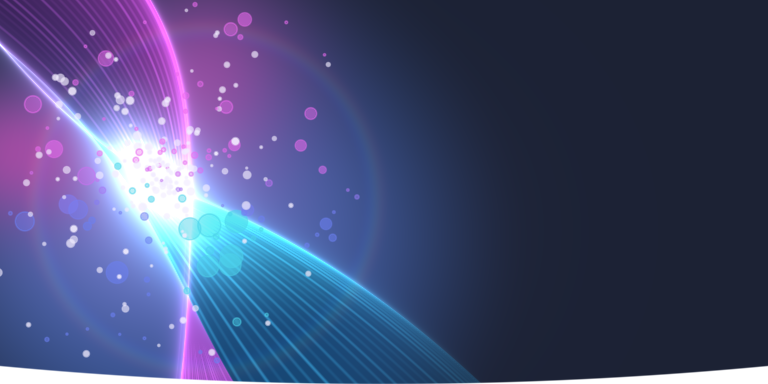
Write a Shadertoy shader that draws this background.

```glsl
// Glowing violet and cyan ribbons crossing in a burst of bokeh, on a navy backdrop with a curved white foot.

#define NAVY vec3(0.108, 0.132, 0.205)
#define BLUE vec3(0.16, 0.28, 0.49)
#define PERIWINKLE vec3(0.43, 0.47, 0.79)
#define MAGENTA vec3(0.66, 0.29, 0.64)
#define PINK vec3(0.92, 0.42, 0.94)
#define CYAN vec3(0.30, 0.83, 0.92)
#define CORE vec2(0.40, 0.52)
#define SMALL_DOTS 250
#define LARGE_DOTS 22
#define RING_RADIUS 0.443

vec3 hash3(float n) {
    vec3 p = fract(vec3(n) * vec3(0.1031, 0.1030, 0.0973));
    p += dot(p, p.yzx + 33.33);
    return fract((p.xxy + p.yzz) * p.zyx);
}

// Soft elliptical falloff
float blob(vec2 p, vec2 centre, vec2 size) {
    vec2 q = (p - centre) / size;
    return exp(-dot(q, q));
}

// Ribbon borders: cyan crest y(x), shared left border x(y), pink border x(y)
float crestY(float x) {
    float u = x - 0.52;
    return 0.479 - 0.38 * u + (u < 0.0 ? 0.77 : -0.37) * u * u;
}
float leftX(float y) {
    float t = y - 0.23;
    return 0.49 - 0.5 * t - 0.587 * t * t * t;
}
float pinkX(float y) {
    float d = y - 0.45;
    return 0.496 - (d > 0.0 ? 0.63 * d * d * d : 0.13 * d * d);
}

// Fine lines of uneven brightness across a ribbon, faded where too dense
float strands(float f, float count) {
    float s = f * count;
    float w = fwidth(s);
    float line = 1.0 - smoothstep(0.0, 0.13 + w, abs(fract(s) - 0.5));
    return line * hash3(floor(s) + 7.0).x * (1.0 - smoothstep(0.4, 1.1, w));
}

vec3 backdrop(vec2 p) {
    float reach = length((p - vec2(0.5, 0.35)) / 0.9);
    vec3 col = mix(NAVY, BLUE, 1.0 - smoothstep(0.35, 1.0, reach));
    col = mix(col, PERIWINKLE, 0.9 * blob(p, vec2(0.45, 0.40), vec2(0.50, 0.36)));
    col = mix(col, MAGENTA, 0.75 * blob(p, vec2(0.53, 0.80), vec2(0.25, 0.27)));
    return mix(col, MAGENTA, 0.9 * blob(p, vec2(0.05, 0.60), vec2(0.24, 0.18)));
}

// Translucent disc with a brighter rim
void addDot(inout vec3 col, vec2 p, vec2 c, float r, vec3 tint, float fill, float rim, float px) {
    float d = length(p - c) - r;
    float disc = 1.0 - smoothstep(-px, px, d);
    float edge = 1.0 - smoothstep(0.0, 1.5 * px + 0.001, abs(d + 0.0015));
    col = mix(col, tint, max(disc * fill, edge * rim));
}

void mainImage(out vec4 fragColor, in vec2 fragCoord) {
    float px = 1.0 / iResolution.y;
    vec2 p = fragCoord * px;
    vec3 col = backdrop(p);

    // Signed distances to the ribbon borders
    float crest = (crestY(p.x) - p.y) * 0.8;
    float left = (p.x - leftX(p.y)) * 0.8;
    float pink = pinkX(p.y) - p.x;
    float flip = p.y > 0.23 ? 1.0 : -1.0;
    float inPink = smoothstep(-px, px, min(left * flip, pink * flip));
    float inCyan = smoothstep(-px, px, min(crest, left));
    float across = clamp(left * flip / max((left + pink) * flip, 0.002), 0.0, 1.0);
    float fan = clamp(crest / max(crest + left, 0.002), 0.0, 1.0);
    float pinkLines = strands(across, 24.0);
    float fanLines = strands(sqrt(fan), 26.0);
    float coreDist = length(p - CORE);

    // Violet ribbon: dark above the crossing, vivid below
    vec3 violet = mix(vec3(0.23, 0.13, 0.36), vec3(0.60, 0.22, 0.66), across * across);
    violet = mix(violet, vec3(0.68, 0.30, 0.80), step(flip, 0.0));
    col = mix(col, violet, inPink * 0.8 * smoothstep(0.02, 0.35, coreDist));
    col += PINK * pinkLines * inPink * 0.24;

    // Cyan ribbon, dimming away from the core
    vec3 teal = mix(vec3(0.19, 0.65, 0.78), vec3(0.07, 0.27, 0.44), smoothstep(0.15, 0.75, coreDist + 0.4 * fan));
    float tail = 1.0 - smoothstep(0.75, 1.25, p.x);
    col = mix(col, teal, inCyan * 0.85 * mix(0.4, 1.0, tail));
    col += CYAN * inCyan * (fanLines * 0.30 + 0.22 * exp(-crest * 22.0)) * mix(0.35, 1.0, tail);

    // Luminous borders
    vec3 borderTint = mix(vec3(0.72, 0.68, 0.95), CYAN, smoothstep(0.1, 0.25, p.x));
    float crestGlow = exp(-abs(crest) * 230.0) + 0.3 * exp(-abs(crest) * 45.0);
    col += borderTint * crestGlow * 0.55 * (1.0 - smoothstep(0.7, 1.3, p.x));
    float leftGlow = exp(-abs(left) * 200.0) + 0.35 * exp(-abs(left) * 35.0);
    col += borderTint * leftGlow * 0.45 * smoothstep(0.05, 0.35, p.y);
    col += PINK * (0.5 * exp(-abs(pink) * 190.0) + 0.28 * exp(-abs(pink - 0.012) * 55.0));

    // Faint prismatic halo
    float halo = length(p - vec2(0.535, 0.48)) - RING_RADIUS;
    vec3 bands = (vec3(halo) + vec3(-0.012, 0.0, 0.012)) / 0.018;
    col += 0.035 * exp(-bands * bands);

    // Burst of light, stretched along the ribbon
    vec2 q = p - CORE;
    vec2 s = vec2(0.6 * q.x - 0.8 * q.y, 0.8 * q.x + 0.6 * q.y);
    col += CYAN * 0.55 * blob(s, vec2(0.02, 0.0), vec2(0.25, 0.11));
    col += 0.85 * blob(s, vec2(0.0), vec2(0.12, 0.065)) + 0.15 * blob(q, vec2(0.0), vec2(0.2));
    col = min(col, 1.0);

    // Large bubbles, then small sparks crowding the core
    for (int i = 0; i < LARGE_DOTS + SMALL_DOTS; i++) {
        vec3 h = hash3(float(i) + 3.0), k = hash3(float(i) + 511.0);
        bool large = i < LARGE_DOTS;
        float spread = large ? 0.16 + 0.38 * h.x : 0.02 + 0.52 * pow(h.x, 1.7);
        float angle = 6.2832 * h.y;
        vec2 c = CORE + vec2(0.02, 0.03) + spread * vec2(cos(angle), sin(angle));
        float r = large ? 0.014 + 0.017 * h.z : 0.003 + 0.008 * h.z * smoothstep(0.0, 0.15, spread + 0.04);
        vec3 tint = mix(vec3(0.42, 0.50, 0.95), PINK, smoothstep(0.42, 0.60, c.y));
        tint = mix(tint, CYAN, step(c.y, crestY(c.x)) * step(leftX(c.y), c.x));
        bool white = !large && k.x > 0.25 + 0.5 * spread;
        tint = white ? vec3(0.95, 0.93, 1.0) : tint;
        addDot(col, p, c, r, tint, white ? 0.6 + 0.4 * k.y * (1.0 - spread) : 0.35 + 0.25 * k.y, 0.65, px);
    }

    // Curved white foot
    float foot = 0.047 * (p.x - 1.0) * (p.x - 1.0) - p.y;
    col = mix(col, vec3(1.0), smoothstep(-px, px, foot));
    fragColor = vec4(col, 1.0);
}
```
